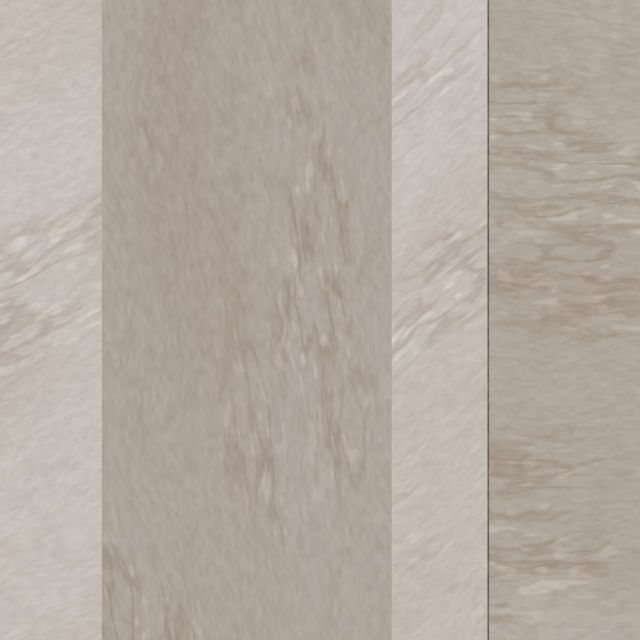
This texture is drawn by a Shadertoy shader. Its source:

```glsl
// Four upright stone slabs of unequal width, pale and taupe by turns, with one dark joint.
// Each slab rotates a stretched noise field along its own grain direction, then layers
// broad clouding, clustered brown veins, pale flecks and a fine tooled grain.

#define PALE vec3(0.770, 0.740, 0.713)
#define TAUPE vec3(0.683, 0.640, 0.602)
#define SAND vec3(0.700, 0.659, 0.620)
#define VEIN_TINT vec3(0.065, 0.078, 0.088)
#define JOINT_COLOR vec3(0.36, 0.34, 0.32)
#define SLAB_EDGES vec3(0.159, 0.612, 0.763)
#define GRAIN_ANGLES vec4(0.48, 1.71, 0.68, -0.04)
#define JOINT_WIDTH 0.0026
#define CLOUDING 0.075
#define GRAIN 0.072
#define FLECKS 0.055

float hash(vec2 cell) {
    vec3 h = fract(vec3(cell.xyx) * vec3(0.1031, 0.1030, 0.0973));
    h += dot(h, h.yzx + 33.33);
    return fract((h.x + h.y) * h.z);
}

float noise(vec2 p) {
    vec2 cell = floor(p);
    vec2 f = fract(p);
    f = f * f * (3.0 - 2.0 * f);
    float low = mix(hash(cell), hash(cell + vec2(1, 0)), f.x);
    float high = mix(hash(cell + vec2(0, 1)), hash(cell + vec2(1, 1)), f.x);
    return mix(low, high, f.y);
}

float fbm(vec2 p) {
    float sum = 0.0, amplitude = 0.533;
    for (int octave = 0; octave < 4; octave++) {
        sum += amplitude * noise(p);
        p = mat2(1.6, 1.2, -1.2, 1.6) * p + 17.3;
        amplitude *= 0.5;
    }
    return sum;
}

vec3 stone(vec2 p, int slab) {
    // x runs along the grain, y across it; a slow warp bends the grain
    float angle = GRAIN_ANGLES[slab];
    vec2 along = vec2(cos(angle), sin(angle));
    vec2 q = vec2(dot(p, along), dot(p, vec2(-along.y, along.x)));
    q += 13.0 * float(slab + 1);
    q.y += 0.05 * (fbm(q * 4.0) - 0.5);

    bool pale = slab == 0 || slab == 2;
    vec3 color = pale ? PALE : (slab == 1 ? TAUPE : SAND);

    // broad clouding, with a slight warm or cool drift
    float cloud = fbm(q * vec2(1.8, 5.0)) - 0.5;
    color += CLOUDING * cloud * vec3(0.85, 1.0, 1.15);

    // thin veins gathered into long patches
    float patches = smoothstep(0.45, 0.68, fbm(q * vec2(2.2, 7.0) + 41.0));
    float ridge = 1.0 - abs(2.0 * fbm(q * vec2(9.0, 42.0) + 7.0) - 1.0);
    float vein = smoothstep(0.76, 1.0, ridge) * (0.12 + 0.88 * patches);
    color -= VEIN_TINT * vein * (pale ? 0.85 : 0.75);

    // short pale flecks, strongest beside the veins
    float fleck = smoothstep(0.66, 0.92, noise(q * vec2(38.0, 120.0) + 91.0));
    color += FLECKS * fleck * (0.12 + 0.88 * patches);

    // fine tooled grain at two sizes
    float grain = noise(q * vec2(65.0, 170.0)) + 0.7 * noise(q * vec2(140.0, 290.0)) - 0.85;
    return color + GRAIN * 0.5 * grain;
}

void mainImage(out vec4 fragColor, in vec2 fragCoord) {
    vec2 p = fragCoord / iResolution.xy;
    float pixel = 1.0 / iResolution.x;

    // lay the slabs from left to right
    vec3 color = stone(p, 0);
    for (int i = 0; i < 3; i++) {
        float edge = SLAB_EDGES[i];
        float cover = smoothstep(-0.7 * pixel, 0.7 * pixel, p.x - edge);
        color = mix(color, stone(p, i + 1), cover);
    }

    // dark joint, slightly uneven along its length
    float halfWidth = 0.5 * JOINT_WIDTH;
    float joint = clamp((halfWidth - abs(p.x - SLAB_EDGES.z)) / pixel + 0.5, 0.0, 1.0);
    joint *= 0.72 + 0.28 * noise(vec2(3.0, p.y * 110.0));
    color = mix(color, JOINT_COLOR, joint);

    fragColor = vec4(clamp(color, 0.0, 1.0), 1.0);
}
```
